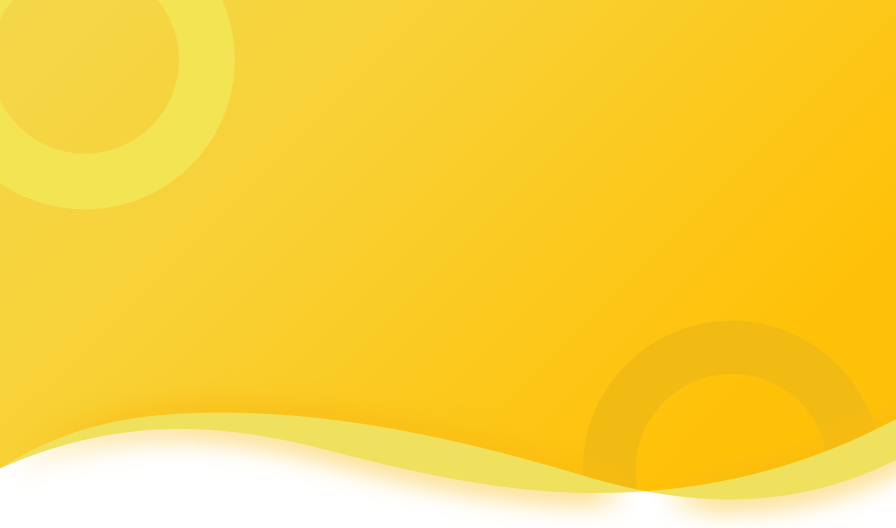
This background is drawn by a Shadertoy shader. Its source:

```glsl
// Golden diagonal gradient with two soft rings and a white wavy foot.
// Two smooth curves cross each other: the space between them is a pale
// ribbon with a warm glow, and everything below both of them is white.

#define SHADOW_SIZE 0.036
#define SHADOW_ON_WHITE 0.36
#define GLOW_ON_GOLD 0.50
#define RING_PALE vec3(0.953, 0.894, 0.330)
#define RING_AMBER vec3(0.949, 0.733, 0.075)
#define RIBBON vec3(0.936, 0.882, 0.368)
#define SHADOW_TINT vec3(0.975, 0.730, 0.070)

// Cubic segment between two knots, each holding x, height and slope.
float segment(float x, vec3 a, vec3 b) {
    float span = b.x - a.x;
    float t = clamp((x - a.x) / span, 0.0, 1.0);
    float s = 1.0 - t;
    return s * s * (1.0 + 2.0 * t) * a.y + t * t * (3.0 - 2.0 * t) * b.y
         + span * t * s * (s * a.z - t * b.z);
}

// Smooth curve through five knots.
float curve(float x, vec3 a, vec3 b, vec3 c, vec3 d, vec3 e) {
    if (x < b.x) return segment(x, a, b);
    if (x < c.x) return segment(x, b, c);
    if (x < d.x) return segment(x, c, d);
    return segment(x, d, e);
}

// Heights of the two crossing waves.
vec2 waves(float x) {
    float longWave = curve(x, vec3(0.0, 0.1126, 0.65), vec3(0.419, 0.2185, 0.0),
        vec3(1.104, 0.0993, -0.30), vec3(1.380, 0.0541, 0.0), vec3(1.695, 0.128, 0.50));
    float shortWave = curve(x, vec3(0.0, 0.1126, 0.45), vec3(0.342, 0.1876, 0.0),
        vec3(0.618, 0.1479, -0.26), vec3(1.126, 0.0662, 0.0), vec3(1.695, 0.2053, 0.53));
    return vec2(longWave, shortWave);
}

// Antialiased coverage from a signed distance, negative inside.
float cover(float dist, float pixel) {
    return clamp(0.5 - dist / pixel, 0.0, 1.0);
}

float ring(vec2 p, vec2 center, float inner, float outer) {
    return abs(length(p - center) - 0.5 * (inner + outer)) - 0.5 * (outer - inner);
}

float falloff(float dist) {
    float d = max(dist, 0.0) / SHADOW_SIZE;
    return exp(-d * d);
}

// Three-stop gradient running from the top left to the bottom right.
vec3 goldGradient(vec2 p, float aspect) {
    float t = (p.x + 1.0 - p.y) / (aspect + 1.0);
    vec3 light = mix(vec3(0.957, 0.843, 0.290), vec3(0.973, 0.820, 0.210),
                     clamp(t / 0.33, 0.0, 1.0));
    return mix(light, vec3(1.0, 0.757, 0.030), clamp((t - 0.33) / 0.47, 0.0, 1.0));
}

void mainImage(out vec4 fragColor, in vec2 fragCoord) {
    // Canvas height is one unit.
    vec2 p = fragCoord / iResolution.y;
    float pixel = 1.0 / iResolution.y;
    vec3 color = goldGradient(p, iResolution.x / iResolution.y);

    // Rings
    float paleRing = ring(p, vec2(0.161, 0.887), 0.178, 0.2835);
    float amberRing = ring(p, vec2(1.386, 0.110), 0.182, 0.2826);
    color = mix(color, RING_PALE, cover(paleRing, pixel));
    color = mix(color, RING_AMBER, cover(amberRing, pixel));

    // Distances to the waves, corrected for their slope
    vec2 height = waves(p.x);
    vec2 slope = (waves(p.x + 0.002) - waves(p.x - 0.002)) / 0.004;
    vec2 dist = (p.y - height) / sqrt(1.0 + slope * slope);
    float aboveBoth = min(dist.x, dist.y);
    float aboveLow = max(dist.x, dist.y);
    float thickness = smoothstep(0.0, 0.035, abs(height.x - height.y));

    // Glow over the ribbon, the ribbon itself, then the shaded white foot
    color = mix(color, SHADOW_TINT, GLOW_ON_GOLD * thickness * falloff(aboveBoth));
    color = mix(color, RIBBON, cover(aboveBoth, pixel));
    vec3 foot = mix(vec3(1.0), SHADOW_TINT,
                    SHADOW_ON_WHITE * thickness * falloff(-aboveLow));
    color = mix(color, foot, cover(aboveLow, pixel));

    fragColor = vec4(color, 1.0);
}
```
